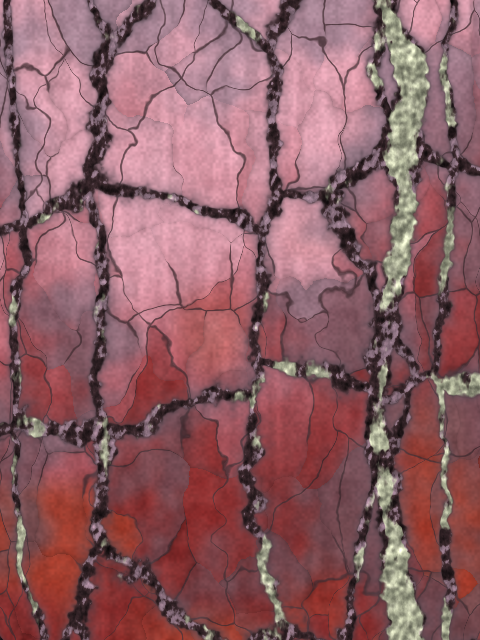
This texture is drawn by a Shadertoy shader. Its source:

```glsl
// Red flaking tree bark: plates split by dark rough fissures, with pale lichen.
#define PLATES vec2(5.0, 2.9)
#define FLAKES vec2(9.0, 7.5)
#define FISSURE_WIDTH 0.0095
#define LICHEN_BAND_WIDTH 0.024
#define PINK vec3(0.88, 0.64, 0.70)
#define ROSE vec3(0.70, 0.38, 0.42)
#define DEEP_RED vec3(0.53, 0.18, 0.18)
#define RUST vec3(0.66, 0.25, 0.17)
#define MAUVE vec3(0.52, 0.44, 0.50)
#define BARK vec3(0.29, 0.20, 0.22)
#define LICHEN vec3(0.69, 0.71, 0.60)

vec2 hash2(vec2 p) {
    vec3 q = fract(p.xyx * vec3(0.1031, 0.1030, 0.0973));
    q += dot(q, q.yzx + 33.33);
    return fract((q.xx + q.yz) * q.zy);
}

float noise(vec2 p) {
    vec2 i = floor(p), f = fract(p);
    f = f * f * (3.0 - 2.0 * f);
    return mix(mix(hash2(i).x, hash2(i + vec2(1, 0)).x, f.x),
               mix(hash2(i + vec2(0, 1)).x, hash2(i + 1.0).x, f.x), f.y);
}

float fbm(vec2 p) {
    float sum = 0.0, amp = 0.5;
    for (int i = 0; i < 4; i++) {
        sum += amp * noise(p);
        p = mat2(1.6, 1.2, -1.2, 1.6) * p + 7.3;
        amp *= 0.5;
    }
    return sum / 0.9375;
}

vec2 noise2(vec2 p) { return vec2(noise(p), noise(p + 41.7)) - 0.5; }

// Stretched Voronoi: x = distance to the border in canvas units, yz = cell id.
vec3 cells(vec2 p, vec2 scale, float seed) {
    p *= scale;
    vec2 base = floor(p), f = fract(p), nearest = vec2(0), id = vec2(0);
    float best = 9.0;
    for (int j = -1; j <= 1; j++)
    for (int i = -1; i <= 1; i++) {
        vec2 g = vec2(i, j);
        vec2 r = g + 0.1 + 0.8 * hash2(base + g + seed) - f;
        if (dot(r, r) < best) { best = dot(r, r); nearest = r; id = g; }
    }
    float edge = 9.0;
    for (int j = -2; j <= 2; j++)
    for (int i = -2; i <= 2; i++) {
        vec2 g = id + vec2(i, j);
        vec2 r = g + 0.1 + 0.8 * hash2(base + g + seed) - f;
        vec2 gap = r - nearest;
        if (dot(gap, gap) > 0.0001) {
            vec2 n = normalize(gap);
            edge = min(edge, dot(0.5 * (r + nearest), n) / length(n * scale));
        }
    }
    return vec3(edge, base + id + seed);
}

void mainImage(out vec4 fragColor, in vec2 fragCoord) {
    float px = 1.0 / iResolution.y;
    float aspect = iResolution.x * px;
    vec2 p = fragCoord * px;
    float side = p.x / aspect * 2.0 - 1.0;

    // Wrap around the trunk, then bend and roughen the outlines
    vec2 trunk = vec2(asin(0.9 * side) * aspect / 1.8, p.y);
    vec2 bend = 0.055 * noise2(p * 8.0) + 0.022 * noise2(p * 27.0);
    vec2 rough = 0.010 * noise2(p * 75.0) + 0.005 * noise2(p * 170.0);

    // Fissures between plates, and the broad lichen-filled one
    vec3 plate = cells(trunk + bend + rough, PLATES, 17.0);
    float width = FISSURE_WIDTH * (0.6 + 0.8 * noise(p * 13.0 + 3.0));
    float center = aspect * (0.82 + 0.025 * sin(p.y * 7.5 + 2.2)) + bend.x * 0.6;
    float band = abs(p.x - center + rough.x) - LICHEN_BAND_WIDTH * (0.55 + 0.7 * noise(p * 9.0));
    float gap = min(plate.x - width, band);

    // Thin flakes inside each plate
    vec2 flakeWarp = 0.07 * noise2(p * 9.0 + 5.0) + 0.025 * noise2(p * 32.0) + rough * 0.4;
    vec3 flake = cells(trunk + flakeWarp, FLAKES, 63.0);
    vec3 sheet = cells(trunk + flakeWarp * 1.3, PLATES * 1.2, 91.0);
    vec2 flakeRnd = hash2(flake.yz + plate.yz * 3.0);
    vec2 sheetRnd = hash2(sheet.yz + plate.yz * 5.0);

    // Plate colour: pink above, deep red below, duller to the right
    float light = p.y + 0.35 * (fbm(p * 5.0) - 0.5) + 0.20 * (flakeRnd.x - 0.5)
                + 0.24 * (sheetRnd.x - 0.5) - 0.26 * smoothstep(0.2, 0.9, side);
    float tone = smoothstep(0.12, 0.86, light) * 2.0;
    vec3 col = mix(DEEP_RED, ROSE, min(tone, 1.0));
    col = mix(col, PINK, max(tone - 1.0, 0.0));
    float rust = smoothstep(0.45, 0.75, noise(p * 6.0 + 20.0) + 0.25 * (sheetRnd.y - 0.5));
    col = mix(col, RUST, 0.75 * rust * (1.0 - smoothstep(0.2, 0.75, p.y)));
    float dull = smoothstep(0.5, 0.72, fbm(p * 6.0 + 11.0) + 0.22 * (flakeRnd.y - 0.5)
                 + 0.12 * smoothstep(0.1, 0.8, side));
    col = mix(col, MAUVE * (0.7 + 0.4 * p.y), 0.65 * dull);

    // Flake steps and hairline cracks
    float broken = smoothstep(0.42, 0.58, noise(p * 11.0 + 31.0));
    col *= 1.0 - 0.22 * flakeRnd.x * exp(-flake.x / 0.006);
    float hair = min(flake.x + 0.003 * (1.0 - broken), sheet.x + 0.001 * broken);
    float line = 1.0 - smoothstep(0.0004, 0.0010 + 1.4 * px, hair);
    col = mix(col, BARK * 0.9, 0.75 * line);

    // Grain and long vertical streaks
    float grain = noise(p * 230.0) - 0.5;
    col *= 1.0 + 0.13 * grain + 0.14 * (noise(p * vec2(85.0, 9.0)) - 0.5);
    col += 0.10 * (fbm(p * 45.0) - 0.5);

    // Weathered rim next to the fissures
    col = mix(col, MAUVE * 0.85, 0.55 * exp(-max(gap, 0.0) / 0.009));
    col *= 1.0 - 0.35 * exp(-max(gap, 0.0) / 0.003);

    // Crumbly fissure floor
    float crumb = fbm(p * vec2(75.0, 55.0));
    float relief = crumb - fbm(p * vec2(75.0, 55.0) + vec2(0.25, -0.35));
    vec3 floorCol = BARK * (0.35 + 0.9 * crumb);
    floorCol = mix(floorCol, MAUVE, smoothstep(0.50, 0.72, crumb + relief) * 0.65);
    floorCol *= 1.0 + 1.8 * relief;

    // Lichen fills the broad fissure and dots those on the right
    float inBand = 1.0 - smoothstep(-0.012, 0.001, band);
    float spread = 0.65 * inBand + 0.20 * smoothstep(-0.4, 0.9, side);
    float patches = 0.6 * fbm(p * vec2(55.0, 32.0) + 8.0) + 0.4 * noise(p * vec2(16.0, 8.0));
    float growth = smoothstep(0.48, 0.60, patches + 0.32 * spread - 0.09);
    vec3 lichenCol = LICHEN * (0.72 + 0.55 * noise(p * 150.0)) * (1.0 + relief);
    floorCol = mix(floorCol, lichenCol, growth * 0.9);

    col = mix(floorCol, col, smoothstep(-0.0012 - px, 0.0012 + px, gap));
    fragColor = vec4(clamp(col, 0.0, 1.0), 1.0);
}
```
